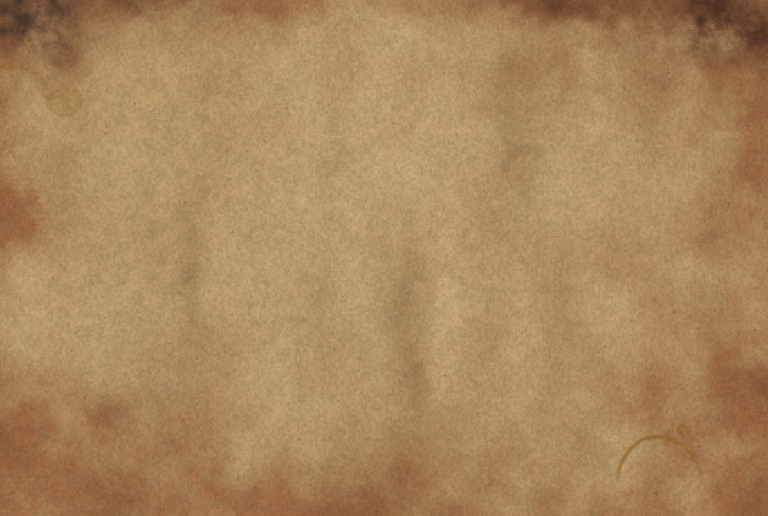
Reproduce this texture procedurally as a Shadertoy shader.

```glsl
// Aged parchment: rusty worn borders, charred corners, soft creases and tea rings.
#define PAPER vec3(0.730, 0.622, 0.442)
#define TAN vec3(0.655, 0.512, 0.345)
#define RUST vec3(0.570, 0.385, 0.245)
#define CHAR vec3(0.270, 0.165, 0.120)
#define OCHRE vec3(0.560, 0.390, 0.180)
#define MOTTLE 0.85
#define GRAIN 0.095
#define CREASE 0.125

float hash(vec2 p) {
    vec3 q = fract(vec3(p.xyx) * 0.1031);
    q += dot(q, q.yzx + 33.33);
    return fract((q.x + q.y) * q.z);
}

float noise(vec2 p) {
    vec2 i = floor(p), f = fract(p);
    f = f * f * (3.0 - 2.0 * f);
    return mix(mix(hash(i), hash(i + vec2(1, 0)), f.x),
               mix(hash(i + vec2(0, 1)), hash(i + vec2(1, 1)), f.x), f.y);
}

float fbm(vec2 p) {
    float sum = 0.0, amp = 0.5;
    for (int i = 0; i < 6; i++) {
        sum += amp * noise(p);
        p = mat2(1.6, 1.2, -1.2, 1.6) * p + 7.3;
        amp *= 0.54;
    }
    return sum / 1.06;
}

// Soft elliptical patch: centre in xy, radii in zw
float patchAt(vec2 p, vec4 e) {
    vec2 q = (p - e.xy) / e.zw;
    return exp(-dot(q, q));
}

float ring(vec2 p, vec2 c, float r, float w) {
    float d = (length(p - c) - r) / w;
    return exp(-d * d);
}

// Filled droplet with a darker dried rim
float droplet(vec2 p, vec2 c, float r) {
    float d = length(p - c) - r;
    return 0.5 * smoothstep(0.004, -0.004, d) + 0.4 * exp(-d * d / 0.00001);
}

void mainImage(out vec4 fragColor, in vec2 fragCoord) {
    vec2 p = fragCoord / iResolution.y;
    float width = iResolution.x / iResolution.y;
    float cloud = fbm(p * 5.0 + 3.0);
    float rough = fbm(p * 15.0 + 21.0);
    float crumb = fbm(p * 48.0 + 63.0);
    vec2 warp = vec2(fbm(p * 7.0 + 40.0), fbm(p * 7.0 + 80.0)) - 0.5;
    vec2 w = p + 0.16 * warp;

    // Border wear, widest at the bottom and right
    float wear = 0.55 * exp(-max(w.x, 0.0) / 0.080)
               + 0.58 * exp(-max(width - w.x, 0.0) / 0.15)
               + 0.60 * exp(-max(w.y, 0.0) / 0.15)
               + 0.55 * exp(-max(1.0 - w.y, 0.0) / 0.070);

    // Rusty stains
    vec4 stains[9] = vec4[9](
        vec4(1.12, 0.86, 0.15, 0.08), vec4(1.10, 1.01, 0.15, 0.05),
        vec4(0.03, 0.58, 0.07, 0.07), vec4(0.20, 0.18, 0.20, 0.09),
        vec4(1.37, 0.27, 0.16, 0.10), vec4(0.55, 0.05, 0.30, 0.07),
        vec4(1.37, 0.88, 0.18, 0.11), vec4(0.03, 0.89, 0.10, 0.10),
        vec4(1.16, 0.46, 0.12, 0.04));
    for (int i = 0; i < 9; i++)
        wear += (i < 8 ? 0.28 : 0.08) * patchAt(w, stains[i]);
    wear *= 0.6 + 0.8 * cloud;
    float worn = smoothstep(0.03, 0.5, wear);
    wear += MOTTLE * worn * (rough - 0.5 + 0.55 * (crumb - 0.5));
    wear += 0.10 + 0.40 * (cloud - 0.5) + 0.20 * (rough - 0.5);

    vec3 col = mix(PAPER, TAN, smoothstep(-0.05, 0.55, wear));
    col = mix(col, RUST, smoothstep(0.42, 1.15, wear));

    // Charred corners and scorched top edge, broken up by crumbs
    float burn = 0.95 * patchAt(w, vec4(0.02, 0.97, 0.095, 0.075))
               + 0.85 * patchAt(w, vec4(1.41, 0.96, 0.15, 0.085))
               + 0.50 * patchAt(w, vec4(1.08, 1.02, 0.13, 0.040))
               + 0.25 * patchAt(w, vec4(1.48, 0.25, 0.04, 0.04))
               + 0.30 * patchAt(w, vec4(0.28, 1.02, 0.12, 0.04));
    burn *= max(0.0, 0.8 + 1.6 * (rough - 0.5) + 1.5 * (crumb - 0.5));
    vec3 soot = mix(CHAR, vec3(0.24, 0.185, 0.15), smoothstep(0.5, 0.0, p.x));
    col = mix(col, soot, clamp(burn, 0.0, 0.88));

    // Vertical creases, shaded then lit
    vec2 s = p + 0.09 * warp;
    float shade = 0.95 * patchAt(s, vec4(0.378, 0.50, 0.030, 0.10))
                + 0.85 * patchAt(s, vec4(0.780, 0.41, 0.055, 0.11))
                + 0.75 * patchAt(s, vec4(0.815, 0.26, 0.035, 0.13))
                + 0.85 * patchAt(s, vec4(1.005, 0.71, 0.045, 0.15))
                + 0.50 * patchAt(s, vec4(0.655, 0.73, 0.035, 0.16))
                - 0.50 * patchAt(s, vec4(1.090, 0.60, 0.040, 0.10))
                - 0.50 * patchAt(s, vec4(0.890, 0.36, 0.045, 0.12));
    shade *= 0.55 + 0.9 * rough;
    shade += 0.75 * (noise(s * vec2(13.0, 2.5) + 5.0) - 0.5);
    col *= 1.0 - CREASE * shade * vec3(0.80, 1.0, 1.25);

    // Tea rings and dried drops
    vec2 t = p + 0.018 * warp;
    float arc = ring(t, vec2(1.279, 0.070), 0.080, 0.0042) * smoothstep(0.055, 0.095, p.y);
    arc *= mix(0.85, 0.45, smoothstep(1.27, 1.36, p.x)) * (0.6 + 0.8 * rough);
    float drip = ring(t, vec2(0.030, 0.808), 0.060, 0.010) * smoothstep(0.80, 0.83, p.y);
    float tea = arc + 0.40 * drip + 0.85 * droplet(p, vec2(1.324, 0.166), 0.011)
              + 0.50 * droplet(p + 0.07 * warp, vec2(0.120, 0.800), 0.030)
              + 0.32 * droplet(p + 0.12 * warp, vec2(1.386, 0.812), 0.045);
    col = mix(col, OCHRE, clamp(tea, 0.0, 0.8));

    // Paper fibres and sparse soft flecks
    float fibre = noise(p * vec2(230.0, 170.0)) + noise(p * 340.0 + 9.0) - 1.0;
    col *= 1.0 + GRAIN * fibre + 0.13 * (crumb - 0.5);
    vec2 cell = floor(p * 32.0);
    vec2 spot = 0.2 + 0.6 * vec2(hash(cell + 11.0), hash(cell + 57.0));
    float fleck = smoothstep(0.12, 0.02, length(fract(p * 32.0) - spot));
    col *= 1.0 - 0.13 * fleck * step(0.88, hash(cell + 91.0));

    fragColor = vec4(clamp(col, 0.0, 1.0), 1.0);
}
```
